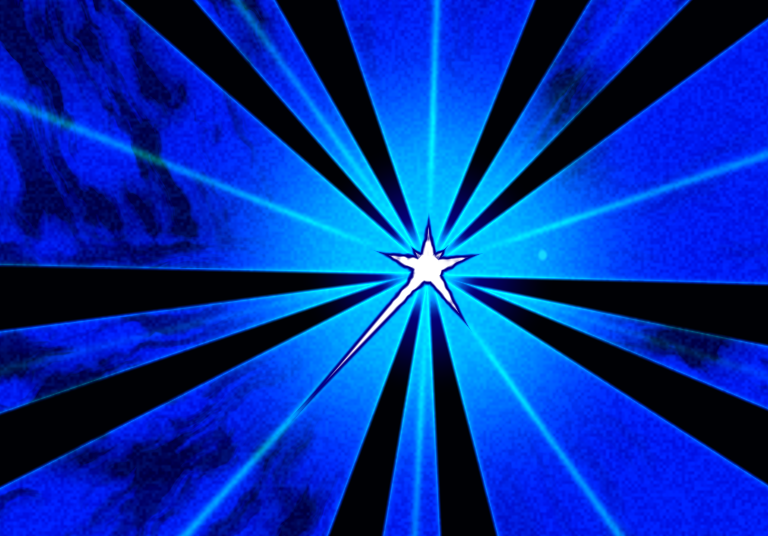
Reproduce this background procedurally as a Shadertoy shader.

```glsl
#define CENTER vec2(0.082, 0.0)
#define GLOW_RADIUS 0.315
#define GLOW_GREEN 0.67
#define EDGE_GLOW 0.30
#define SMOKE_DEPTH 0.95
#define GRAIN 0.16
#define OUTLINE 0.0055
#define SHADOW vec3(0.0, 0.005, 0.02)
#define DEEP_BLUE vec3(0.0, 0.01, 0.30)
#define BLUE vec3(0.0, 0.10, 0.95)
#define OUTLINE_BLUE vec3(0.02, 0.0, 0.52)

// Dark fan blades: centre angle and half width in degrees, drop of the apex
const vec3 BLADES[10] = vec3[10](
    vec3(135.0, 3.8, 0.0), vec3(114.2, 5.4, 0.0), vec3(63.5, 4.6, 0.0),
    vec3(40.9, 4.6, 0.0), vec3(-6.5, 5.0, 0.015), vec3(-27.6, 4.9, 0.0),
    vec3(-81.4, 5.8, 0.0), vec3(-105.0, 5.3, 0.0), vec3(-157.0, 4.1, 0.0),
    vec3(-176.9, 4.3, 0.013));

// Light rays: angle in degrees and strength; the last four lie in smoky gaps
const vec2 RAYS[10] = vec2[10](
    vec2(88.1, 0.42), vec2(18.5, 0.36), vec2(-54.4, 0.40), vec2(-132.2, 0.45),
    vec2(158.3, 0.34), vec2(-92.8, 0.32), vec2(125.5, 0.28), vec2(52.0, 0.08),
    vec2(-17.7, 0.10), vec2(-166.5, 0.10));

// Star spikes: angle in degrees, length, half width at the root
const vec3 SPIKES[8] = vec3[8](
    vec3(89.0, 0.066, 0.014), vec3(162.0, 0.070, 0.016), vec3(15.0, 0.070, 0.016),
    vec3(-55.5, 0.090, 0.014), vec3(-132.0, 0.245, 0.0085), vec3(-132.0, 0.085, 0.016),
    vec3(128.0, 0.034, 0.014), vec3(48.0, 0.036, 0.014));

// Smoke patches: centre and radii
const vec4 PATCHES[9] = vec4[9](
    vec4(-0.51, 0.33, 0.035, 0.13), vec4(-0.60, 0.10, 0.20, 0.05),
    vec4(-0.69, 0.42, 0.11, 0.09), vec4(-0.63, -0.34, 0.17, 0.035),
    vec4(-0.69, -0.20, 0.13, 0.04), vec4(-0.28, -0.42, 0.05, 0.09),
    vec4(0.50, -0.14, 0.11, 0.03), vec4(0.28, 0.33, 0.05, 0.12),
    vec4(-0.32, 0.44, 0.05, 0.10));

float hash(vec2 p) {
    vec3 q = fract(vec3(p.xyx) * 0.1031);
    q += dot(q, q.yzx + 33.33);
    return fract((q.x + q.y) * q.z);
}

float noise(vec2 p) {
    vec2 i = floor(p), f = fract(p);
    f = f * f * (3.0 - 2.0 * f);
    return mix(mix(hash(i), hash(i + vec2(1, 0)), f.x),
               mix(hash(i + vec2(0, 1)), hash(i + vec2(1, 1)), f.x), f.y);
}

float fbm(vec2 p) {
    float sum = 0.0, gain = 0.5;
    for (int i = 0; i < 4; i++) {
        sum += gain * noise(p);
        p = p * 2.03 + 17.1;
        gain *= 0.5;
    }
    return sum;
}

// Smallest angle between two directions, in radians
float angleGap(float a, float degreesB) {
    float turn = (a - radians(degreesB)) / 6.28319;
    return abs(turn - round(turn)) * 6.28319;
}

float spikeDistance(vec2 p, vec3 spike) {
    float a = radians(spike.x);
    vec2 dir = vec2(cos(a), sin(a));
    float along = dot(p, dir);
    float across = abs(dir.x * p.y - dir.y * p.x);
    float side = across + spike.z * (along / spike.y - 1.0);
    return along < 0.0 ? length(p) - spike.z : max(side, 0.06 * (along - spike.y));
}

float smokeAmount(vec2 p, float r, float a) {
    vec2 warp = vec2(fbm(p * 9.0), fbm(p * 9.0 + 40.0)) - 0.47;
    float patches = 0.0;
    for (int i = 0; i < 9; i++) {
        vec2 q = (p + 0.12 * warp - PATCHES[i].xy) / PATCHES[i].zw;
        patches += exp(-dot(q, q));
    }
    // Streaks run outward, but steeply down in the upper left
    float left = smoothstep(0.0, -0.35, p.x);
    float radial = fbm(vec2(a * 16.0, r * 6.0) + 2.0 * warp + 60.0);
    float steep = fbm(vec2(p.x * 28.0 + p.y * 11.0, p.y * 6.0) + 2.0 * warp + 90.0);
    float streaks = mix(radial, steep, left * smoothstep(0.0, 0.12, p.y));
    float gaps = 0.0;
    for (int i = 6; i < 10; i++)
        gaps = max(gaps, 1.0 - smoothstep(0.08, 0.12, angleGap(a, RAYS[i].x)));
    float veil = smoothstep(0.42, 0.68, streaks) * smoothstep(0.22, 0.6, r);
    veil *= 0.2 + 0.6 * max(left, gaps);
    return clamp(patches * (2.6 * streaks - 0.3) + veil, 0.0, 1.0);
}

void mainImage(out vec4 fragColor, in vec2 fragCoord) {
    vec2 p = (fragCoord - 0.5 * iResolution.xy) / iResolution.y - CENTER;
    float pixel = 1.0 / iResolution.y;
    float r = length(p), a = atan(p.y, p.x);

    // Blue field with smoke, grain and a cyan heart
    float smoke = smokeAmount(p, r, a);
    vec3 color = mix(BLUE, DEEP_BLUE, SMOKE_DEPTH * smoke);
    color += vec3(0.0, 0.6, 1.0) * GRAIN * (noise(p * 170.0) - 0.5);
    float glow = exp(-pow(r / GLOW_RADIUS, 3.3));
    color += vec3(0.0, GLOW_GREEN, 0.25) * glow;

    // Rays
    for (int i = 0; i < 10; i++) {
        float offset = r * angleGap(a, RAYS[i].x) / (0.005 + 0.006 * r);
        float beam = exp(-offset * offset) + 0.15 * exp(-abs(offset) * 0.4);
        color += vec3(0.0, 1.0, 0.35) * RAYS[i].y * beam * smoothstep(0.04, 0.32, r);
    }

    // Blades and their lit rims
    float blade = 1e3;
    for (int i = 0; i < 10; i++) {
        vec2 q = p + vec2(0.0, BLADES[i].z);
        float gap = angleGap(atan(q.y, q.x), BLADES[i].x);
        blade = min(blade, length(q) * (gap - radians(BLADES[i].y)));
    }
    color.yz += EDGE_GLOW * vec2(1.0, 0.5) * exp(-abs(blade - 0.003) / 0.003);
    vec3 shade = mix(OUTLINE_BLUE, SHADOW, smoothstep(0.06, 0.24, r));
    float soft = 0.002 + pixel;
    float cover = 1.0 - smoothstep(-soft, soft, blade);
    color = mix(color, shade, cover * smoothstep(0.035, 0.10, r));

    // Small bead of light
    float bead = length((p - vec2(0.214, 0.024)) * vec2(1.0, 0.8));
    color = mix(color, vec3(0.1, 0.9, 1.0), 0.8 * (1.0 - smoothstep(0.004, 0.011, bead)));

    // White star with a dark blue outline
    float star = r - 0.026;
    for (int i = 0; i < 8; i++) star = min(star, spikeDistance(p, SPIKES[i]));
    star += 0.004 * (noise(p * 110.0) - 0.5) * smoothstep(0.12, 0.04, r);
    float rim = smoothstep(OUTLINE - 0.002, OUTLINE + 0.002 + pixel, star);
    color = mix(OUTLINE_BLUE, color, rim);
    color = mix(color, vec3(1.0), 1.0 - smoothstep(-pixel, pixel + 0.001, star));

    fragColor = vec4(clamp(color, 0.0, 1.0), 1.0);
}
```
